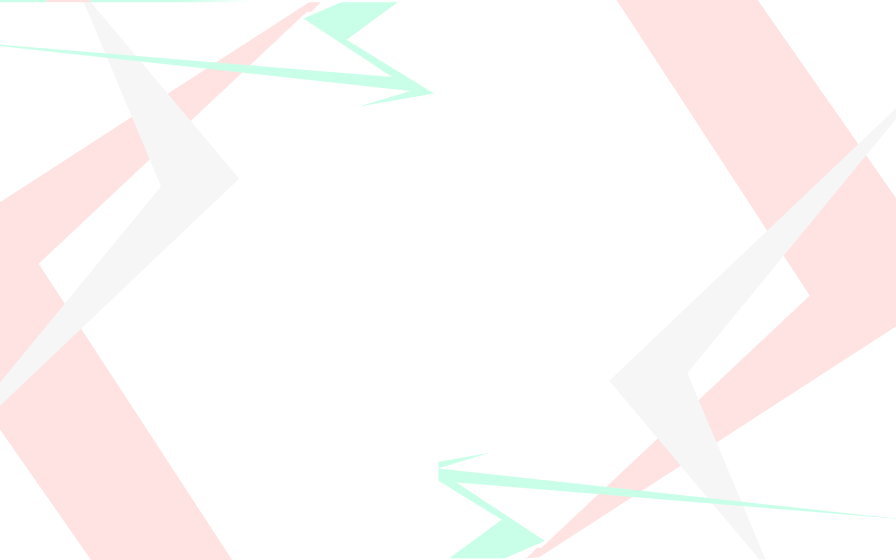
Reproduce this background procedurally as a WebGL 2 fragment shader.

```glsl
#version 300 es
precision highp float;
// Pale angular bolts in pink, grey and mint on white.
// Three polygon distance fields are drawn on a 160 x 100 grid, then
// repeated by a half turn, with a thin tinted sliver along the top edge.

#define GRID vec2(160.0, 100.0)
#define TURN_SUM vec2(151.5, 100.1)
#define TOP_CUT 99.6
#define MINT_CUT 78.3
#define PINK vec3(1.0, 0.885, 0.885)
#define GREY vec3(0.963)
#define MINT vec3(0.79, 1.0, 0.91)

uniform vec2 u_resolution;
out vec4 fragColor;

const int CORNERS = 9;

const vec2 PINK_BOLT[CORNERS] = vec2[CORNERS](
    vec2(-12.5, 55.8), vec2(55.2, 99.6), vec2(57.5, 99.8),
    vec2(55.6, 97.9), vec2(54.8, 97.9), vec2(6.9, 52.9),
    vec2(44.2, -4.2), vec2(19.2, -4.2), vec2(-12.5, 41.2));

// The last corner is repeated to fill the fixed length.
const vec2 GREY_BOLT[CORNERS] = vec2[CORNERS](
    vec2(14.8, 100.0), vec2(15.9, 100.0), vec2(42.7, 68.1),
    vec2(-15.6, 12.7), vec2(28.75, 66.7), vec2(28.75, 66.7),
    vec2(28.75, 66.7), vec2(28.75, 66.7), vec2(28.75, 66.7));

const vec2 MINT_BOLT[CORNERS] = vec2[CORNERS](
    vec2(61.4, 99.8), vec2(71.3, 99.8), vec2(61.9, 92.9),
    vec2(77.5, 83.3), vec2(64.2, 81.0), vec2(73.3, 83.75),
    vec2(-9.4, 92.8), vec2(70.0, 86.25), vec2(54.2, 96.7));

// Signed distance to a closed polygon, negative inside.
float polygonDistance(vec2 p, vec2 corners[CORNERS]) {
    float nearest = 1e6;
    float side = 1.0;
    for (int i = 0; i < CORNERS; i++) {
        vec2 a = corners[i];
        vec2 b = corners[(i + 1) % CORNERS];
        vec2 edge = b - a;
        vec2 w = p - a;
        float t = clamp(dot(w, edge) / max(dot(edge, edge), 1e-6), 0.0, 1.0);
        vec2 gap = w - edge * t;
        nearest = min(nearest, dot(gap, gap));
        // Flip the sign at each edge crossed by a ray to the right.
        if ((a.y > p.y) != (b.y > p.y)) {
            float crossing = a.x + edge.x * (p.y - a.y) / edge.y;
            if (p.x < crossing) side = -side;
        }
    }
    return side * sqrt(nearest);
}

// Smooth coverage of a distance field across one sample width.
float coverage(float d, float width) {
    return clamp(0.5 - d / width, 0.0, 1.0);
}

void main() {
    vec2 p = gl_FragCoord.xy / u_resolution * GRID;
    float width = GRID.y / u_resolution.y;
    vec2 turned = TURN_SUM - p;
    float belowTop = coverage(p.y - TOP_CUT, width);
    float rightPart = coverage(MINT_CUT - p.x, width);

    // Each bolt and its half-turn copy.
    float pink = max(coverage(polygonDistance(p, PINK_BOLT), width) * belowTop,
                     coverage(polygonDistance(turned, PINK_BOLT), width));
    float grey = max(coverage(polygonDistance(p, GREY_BOLT), width) * belowTop,
                     coverage(polygonDistance(turned, GREY_BOLT), width));
    float mint = max(coverage(polygonDistance(p, MINT_BOLT), width) * belowTop,
                     coverage(polygonDistance(turned, MINT_BOLT), width) * rightPart);

    vec3 color = mix(vec3(1.0), PINK, pink);
    color = mix(color, GREY, grey);
    color = mix(color, MINT, mint);

    // Tapering mint sliver at the top, with a short pink stretch.
    float taper = clamp(1.0 - p.x / 47.0, 0.0, 1.0);
    float sliver = coverage(TOP_CUT - p.y, width) * smoothstep(0.0, 0.35, taper);
    float pinkPart = coverage(abs(p.x - 12.2) - 3.9, width);
    color = mix(color, mix(MINT, PINK, pinkPart), sliver);

    fragColor = vec4(color, 1.0);
}
```
